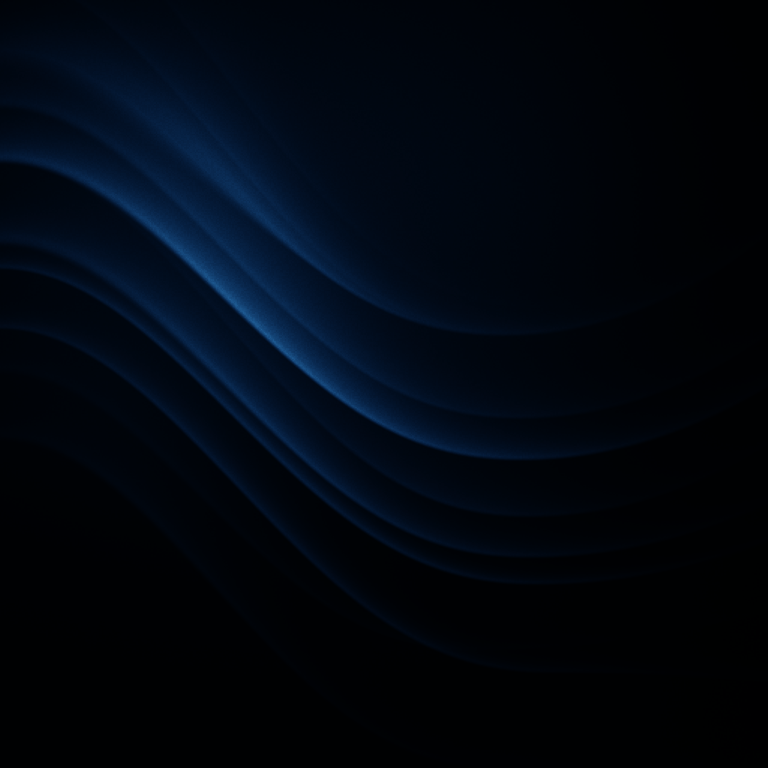
This background is drawn by a WebGL 1 fragment shader. Its source:

```glsl
precision highp float;
// Dark blue backdrop of silky wave folds, lit along their lower edges.

uniform vec2 u_resolution;

#define EDGE 0.0035
#define RIM_WIDTH 0.005
#define RIM_SHARE 0.25
#define GRAIN 0.10
#define GRAIN_CELLS 512.0
#define AMBIENT 0.075
#define AMBIENT_CENTER vec2(0.38, 0.74)
#define AMBIENT_SPREAD vec2(0.42, 0.31)

float hash(vec2 p) {
    vec3 q = fract(vec3(p.xyx) * 0.1031);
    q += dot(q, q.yzx + 33.33);
    return fract((q.x + q.y) * q.z);
}

// Height of a fold: shape = (left height, trough height, trough x, rise after it)
float foldHeight(float x, vec4 shape) {
    float t = clamp(x / shape.z, 0.0, 1.0);
    t += 0.42 * t * t * (1.0 - t);
    float past = max(x - shape.z, 0.0);
    return mix(shape.x, shape.y, t * t * (3.0 - 2.0 * t)) + shape.w * past * past;
}

// Light above a fold edge: light = (strength, glow width, peak x, spread)
float fold(vec2 p, vec4 shape, vec4 light, float leftBlur) {
    float y = foldHeight(p.x, shape);
    float slope = (foldHeight(p.x + 0.002, shape) - y) / 0.002;
    float d = (p.y - y) * inversesqrt(1.0 + slope * slope);

    // Brightness falls off along the fold, and the glow narrows with it
    float along = (p.x - light.z) / light.w;
    float envelope = 1.0 / (1.0 + along * along);
    float width = light.y * (0.45 + 0.55 * envelope);
    envelope *= 1.0 - 0.7 * smoothstep(0.6, 1.1, p.x);

    float soft = EDGE + leftBlur * (1.0 - smoothstep(0.1, 0.42, p.x));
    float above = max(d, 0.0);
    float glow = mix(exp(-above / width), exp(-above / RIM_WIDTH), RIM_SHARE);
    return light.x * envelope * glow * smoothstep(-soft, soft, d);
}

// Deep navy through steel blue, by light level
vec3 blueTint(float level) {
    return level * vec3(0.36 * level, 0.38 + 0.42 * level, 1.0);
}

void main() {
    vec2 p = gl_FragCoord.xy / u_resolution;

    // Wide haze behind the folds
    vec2 haze = (p - AMBIENT_CENTER) / AMBIENT_SPREAD;
    float level = 0.008 + AMBIENT * exp(-dot(haze, haze));

    // Upper folds
    level += fold(p, vec4(1.14, 0.600, 0.70, 0.90), vec4(0.025, 0.030, 0.35, 0.15), 0.0);
    level += fold(p, vec4(1.03, 0.566, 0.66, 1.12), vec4(0.055, 0.030, 0.32, 0.16), 0.0);
    level += fold(p, vec4(0.935, 0.564, 0.66, 1.12), vec4(0.32, 0.040, 0.30, 0.19), 0.035);

    // Central folds
    level += fold(p, vec4(0.863, 0.456, 0.68, 1.05), vec4(0.14, 0.065, 0.30, 0.35), 0.004);
    level += fold(p, vec4(0.792, 0.402, 0.68, 0.93), vec4(0.56, 0.042, 0.32, 0.26), 0.004);
    level += fold(p, vec4(0.790, 0.328, 0.69, 0.96), vec4(0.10, 0.045, 0.55, 0.22), 0.0);
    level += fold(p, vec4(0.686, 0.275, 0.69, 0.72), vec4(0.30, 0.036, 0.30, 0.26), 0.006);

    // Lower folds
    level += fold(p, vec4(0.651, 0.240, 0.70, 0.63), vec4(0.26, 0.015, 0.31, 0.28), 0.0);
    level += fold(p, vec4(0.573, 0.125, 0.72, -0.14), vec4(0.18, 0.020, 0.27, 0.24), 0.0);
    level += fold(p, vec4(0.518, 0.154, 0.62, 0.35), vec4(0.035, 0.025, 0.18, 0.25), 0.004);
    level += fold(p, vec4(0.431, 0.000, 0.66, 0.00), vec4(0.055, 0.035, 0.18, 0.17), 0.004);

    // Fine grain and darkened right side
    level *= 1.0 + GRAIN * (hash(floor(p * GRAIN_CELLS)) - 0.5);
    level *= 1.0 - 0.4 * smoothstep(0.65, 1.0, p.x);

    gl_FragColor = vec4(blueTint(level), 1.0);
}
```
